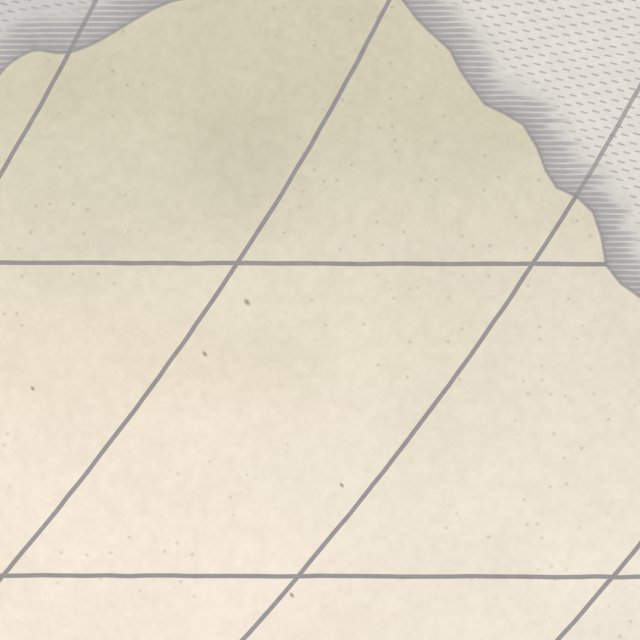
Give the GLSL for this texture map, as a WebGL 2 fragment shader.

```glsl
#version 300 es
precision highp float;

uniform vec2 u_resolution;
out vec4 fragColor;

const vec3 LAND_TOP = vec3(0.830, 0.803, 0.712);
const vec3 LAND_MID = vec3(0.893, 0.862, 0.785);
const vec3 LAND_LOW = vec3(0.940, 0.902, 0.842);
const vec3 SEA_PALE = vec3(0.885, 0.868, 0.835);
const vec3 SEA_COOL = vec3(0.800, 0.797, 0.780);
const vec3 INK = vec3(0.580, 0.565, 0.570);
const vec3 SPECK_INK = vec3(0.55, 0.50, 0.44);

const float LINE_HALF = 0.0034;
const float HATCH_PITCH = 0.0088;
const float HATCH_REACH = 0.055;
const vec2 DASH_CELL = vec2(0.0185, 0.0140);

// Meridians: position at the top edge, shared slope and bend
const vec4 MERIDIAN_TOP = vec4(0.150, 0.608, 1.0703, 1.5625);
const float MERIDIAN_SLOPE = -0.496;
const float MERIDIAN_BEND = -0.195;
const vec2 PARALLEL_DEPTH = vec2(0.4105, 0.8990);

// Eastern shore, y measured down from the top edge
const int SHORE_COUNT = 18;
const vec2 SHORE[SHORE_COUNT] = vec2[](
    vec2(0.622, -0.01), vec2(0.651, 0.029), vec2(0.671, 0.049), vec2(0.703, 0.078),
    vec2(0.720, 0.111), vec2(0.738, 0.137), vec2(0.758, 0.163), vec2(0.788, 0.177),
    vec2(0.818, 0.195), vec2(0.840, 0.232), vec2(0.853, 0.267), vec2(0.870, 0.293),
    vec2(0.901, 0.307), vec2(0.927, 0.332), vec2(0.940, 0.371), vec2(0.947, 0.414),
    vec2(0.970, 0.443), vec2(1.020, 0.478));

// Larger stains: centre and radius
const int STAIN_COUNT = 5;
const vec3 STAINS[STAIN_COUNT] = vec3[](
    vec3(0.386, 0.472, 0.0075), vec3(0.320, 0.553, 0.0060), vec3(0.051, 0.607, 0.0050),
    vec3(0.534, 0.758, 0.0050), vec3(0.456, 0.930, 0.0055));

float hash(vec2 p) {
    vec3 q = fract(p.xyx * 0.1031);
    q += dot(q, q.yzx + 33.33);
    return fract((q.x + q.y) * q.z);
}

float noise(vec2 p) {
    vec2 i = floor(p), f = fract(p);
    f = f * f * (3.0 - 2.0 * f);
    return mix(mix(hash(i), hash(i + vec2(1, 0)), f.x),
               mix(hash(i + vec2(0, 1)), hash(i + vec2(1, 1)), f.x), f.y);
}

float stroke(float dist, float halfWidth) {
    float soft = max(0.0013, 0.7 / u_resolution.y);
    return 1.0 - smoothstep(halfWidth - soft, halfWidth + soft, abs(dist));
}

// Signed distances to the shores, positive over water
float eastSea(vec2 q) {
    float dist = 10.0, side = -1.0;
    for (int i = 0; i < SHORE_COUNT - 1; i++) {
        vec2 a = SHORE[i], e = SHORE[i + 1] - a, w = q - a;
        dist = min(dist, length(w - e * clamp(dot(w, e) / dot(e, e), 0.0, 1.0)));
        if (w.y >= 0.0 && w.y < e.y && w.x * e.y > w.y * e.x) side = 1.0;
    }
    return dist * side;
}

float westSea(vec2 q) {
    float bump = (q.x - 0.055) / 0.025;
    float edge = 0.086 * (1.0 - smoothstep(0.09, 0.30, q.x))
        + 0.034 * exp(-q.x / 0.022) - 0.007 * exp(-bump * bump) - 0.003;
    return (edge - q.y) * 0.9;
}

// Horizontal engraving strokes of uneven length, fading offshore
float hatch(vec2 q, float depth) {
    float row = (q.y + 0.0015 * noise(q * 25.0)) / HATCH_PITCH;
    float reach = HATCH_REACH * (0.65 + 0.7 * hash(vec2(floor(row), 7.0)));
    float line = smoothstep(0.48, 0.18, abs(fract(row) - 0.5));
    return line * (1.0 - smoothstep(reach * 0.55, reach, depth));
}

// Staggered short slanted dashes
float dashes(vec2 q) {
    q.y += 0.12 * q.x + 0.003 * noise(q * 18.0);
    float row = floor(q.y / DASH_CELL.y);
    q.x += DASH_CELL.x * (0.5 * mod(row, 2.0) + 0.25 * hash(vec2(row, 3.0)));
    vec2 c = (fract(q / DASH_CELL) - 0.5) * DASH_CELL;
    c.y -= 0.35 * c.x;
    c.x -= clamp(c.x, -0.0042, 0.0042);
    return stroke(length(c), 0.0014);
}

vec3 landColor(vec2 q) {
    vec3 c = mix(LAND_TOP, LAND_MID, smoothstep(0.12, 0.52, q.y));
    c = mix(c, LAND_LOW, smoothstep(0.42, 0.92, q.y + 0.10 * (0.5 - q.x)));
    c += vec3(0.018, 0.010, 0.0) * (1.0 - q.x) * smoothstep(0.38, 0.5, q.y);
    c -= 0.035 * exp(-dot(q - vec2(0.39, 0.25), q - vec2(0.39, 0.25)) * 110.0);
    return c + 0.022 * (noise(q * 9.0) - 0.5);
}

float specks(vec2 q) {
    float mark = 0.0;
    for (int i = 0; i < STAIN_COUNT; i++) {
        vec2 d = q - STAINS[i].xy;
        d.y -= 0.5 * d.x;
        mark = max(mark, 0.75 * smoothstep(STAINS[i].z, 0.0, length(d)));
    }
    vec2 g = q * 48.0, cell = floor(g);
    vec2 spot = 0.25 + 0.5 * vec2(hash(cell + 11.0), hash(cell + 37.0));
    float present = step(0.86, hash(cell)) * smoothstep(0.35, 0.7, noise(q * 7.0 + 4.0));
    return max(mark, 0.25 * present * smoothstep(0.22, 0.0, length(fract(g) - spot)));
}

void main() {
    vec2 q = gl_FragCoord.xy / u_resolution;
    q.y = 1.0 - q.y;

    // Land and water
    float east = eastSea(q), west = westSea(q);
    float depth = max(east, west);
    float sea = smoothstep(-0.0015, 0.0015, depth);
    vec3 land = mix(landColor(q), SPECK_INK, specks(q));
    vec3 water = mix(SEA_COOL, SEA_PALE, smoothstep(0.01, 0.09, depth) * step(0.4, q.x));
    water = mix(water, INK, 0.5 * hatch(q, depth));
    water = mix(water, INK, 0.5 * dashes(q) * smoothstep(0.045, 0.07, depth));
    water = mix(water, INK, 0.55 * exp(-max(depth, 0.0) / 0.013));
    vec3 color = mix(land, water, sea);
    color = mix(color, INK, 0.55 * stroke(depth, 0.0022));

    // Map grid
    float wobble = 0.0014 * (noise(q * 30.0) - 0.5);
    float grid = 0.0;
    for (int i = 0; i < 4; i++) {
        float x = MERIDIAN_TOP[i] + q.y * (MERIDIAN_SLOPE + MERIDIAN_BEND * q.y);
        float slope = MERIDIAN_SLOPE + 2.0 * MERIDIAN_BEND * q.y;
        grid = max(grid, stroke((q.x - x) / sqrt(1.0 + slope * slope) + wobble, LINE_HALF));
    }
    for (int i = 0; i < 2; i++) {
        float y = PARALLEL_DEPTH[i] + 0.0025 * q.x;
        grid = max(grid, stroke(q.y - y + wobble, LINE_HALF) * (1.0 - sea));
    }
    color = mix(color, INK, grid * mix(0.9, 0.7, sea));

    // Paper grain
    color += 0.022 * (noise(q * 75.0) - 0.5) + 0.018 * (noise(q * 170.0) - 0.5);
    fragColor = vec4(color, 1.0);
}
```
